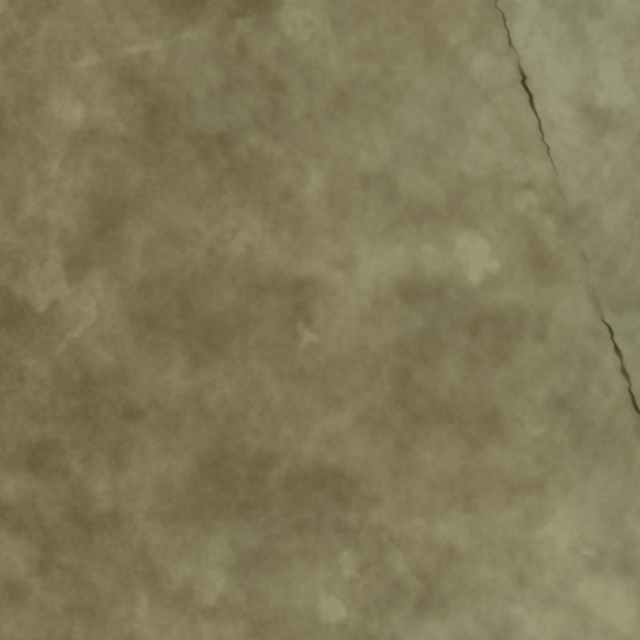
A WebGL 1 fragment shader for this texture:

```glsl
precision highp float;
// Worn olive-brown concrete with soft stains, pale scuffs and one broken diagonal crack.
uniform vec2 u_resolution;

#define DARK_TONE vec3(0.447, 0.408, 0.285)
#define LIGHT_TONE vec3(0.578, 0.556, 0.426)
#define CRACK_TONE vec3(0.23, 0.21, 0.13)
#define STAIN_SCALE 4.0
#define STAIN_AMOUNT 1.1
#define MOTTLE_SCALE 17.0
#define MOTTLE_AMOUNT 1.15
#define SPECK_AMOUNT 0.55
#define GRAIN_SCALE 170.0
#define GRAIN_AMOUNT 0.20
#define SCUFF_AMOUNT 0.42
#define CRACK_WIDTH 0.0036

float hash(vec2 p) {
  return fract(sin(dot(p, vec2(127.1, 311.7))) * 43758.5453);
}

float noise(vec2 p) {
  vec2 cell = floor(p);
  vec2 f = fract(p);
  f = f * f * (3.0 - 2.0 * f);
  float low = mix(hash(cell), hash(cell + vec2(1.0, 0.0)), f.x);
  float high = mix(hash(cell + vec2(0.0, 1.0)), hash(cell + vec2(1.0, 1.0)), f.x);
  return mix(low, high, f.y);
}

// Layered noise, centred on zero
float fbm(vec2 p) {
  float sum = 0.0;
  float gain = 0.5;
  for (int i = 0; i < 4; i++) {
    sum += gain * (noise(p) - 0.5);
    p = mat2(1.6, 1.2, -1.2, 1.6) * p + 7.3;
    gain *= 0.5;
  }
  return sum;
}

float band(float lo, float hi, float soft, float x) {
  return smoothstep(lo - soft, lo + soft, x) * (1.0 - smoothstep(hi - soft, hi + soft, x));
}

float segmentDistance(vec2 p, vec2 a, vec2 b) {
  vec2 ab = b - a;
  return length(p - a - ab * clamp(dot(p - a, ab) / dot(ab, ab), 0.0, 1.0));
}

// Sparse soft flecks, stretched along the given direction
float scuffs(vec2 p, vec2 along, float seed) {
  vec2 q = vec2(dot(p, vec2(along.y, -along.x)) * 30.0, dot(p, along) * 15.0);
  q += 2.0 * vec2(fbm(p * 26.0 + seed), fbm(p * 26.0 - seed));
  return smoothstep(0.62, 0.95, noise(q + seed));
}

// Signed horizontal offset from the wandering crack line
float crackOffset(vec2 p) {
  float wander = 0.008 * (noise(vec2(p.y * 9.0, 3.0)) - 0.5)
               + 0.008 * (noise(vec2(p.y * 34.0, 8.0)) - 0.5)
               + 0.006 * (noise(vec2(p.y * 100.0, 5.0)) - 0.5);
  return p.x - 0.775 - 0.346 * (1.0 - p.y) - wander;
}

void main() {
  vec2 uv = gl_FragCoord.xy / u_resolution;
  float pixel = 1.0 / min(u_resolution.x, u_resolution.y);
  float offset = crackOffset(uv);
  float farSlab = smoothstep(-0.008, 0.025, offset);

  // Broad light: darker on the left, paler at lower right and beyond the crack
  float tone = 0.47 + 0.42 * (uv.x - 0.5);
  tone += 0.18 * smoothstep(0.45, 0.9, uv.x) * (1.0 - smoothstep(0.1, 0.45, uv.y));
  tone += 0.08 * farSlab;

  // Stains, mottling, small specks and fine grain
  vec2 warp = vec2(fbm(uv * 6.0), fbm(uv * 6.0 + 19.0));
  tone += STAIN_AMOUNT * fbm(uv * STAIN_SCALE + warp + 2.7);
  tone += MOTTLE_AMOUNT * fbm(uv * MOTTLE_SCALE + 1.5 * warp + 11.0);
  tone += SPECK_AMOUNT * fbm(uv * vec2(58.0, 46.0) + 23.0);
  float grainFade = mix(1.0, 0.6, smoothstep(0.0, 0.8, uv.x));
  tone += GRAIN_AMOUNT * grainFade * (noise(uv * GRAIN_SCALE) - 0.5);

  // Pale scuffs lean right on the left side and left in the middle
  float lean = smoothstep(0.3, 0.5, uv.x);
  float scuff = mix(scuffs(uv, normalize(vec2(0.4, 1.0)), 4.0),
                    scuffs(uv, normalize(vec2(-0.8, 1.0)), 31.0), lean);
  tone += SCUFF_AMOUNT * scuff * smoothstep(0.25, 0.85, noise(uv * 8.0 + 40.0));

  // Broken pale scratch at upper left and a faint dark seam at lower right
  vec2 bent = uv + 0.02 * warp;
  float scratch = segmentDistance(bent, vec2(0.09, 0.89), vec2(0.44, 0.985));
  float scratchFade = smoothstep(0.2, 0.8, noise(uv * 24.0)) * (1.0 - 0.6 * smoothstep(0.2, 0.4, uv.x));
  tone += 0.32 * (1.0 - smoothstep(0.0, 0.011, scratch)) * scratchFade;
  float seam = segmentDistance(bent, vec2(0.755, 0.30), vec2(0.825, 0.04));
  tone -= 0.12 * (1.0 - smoothstep(0.0, 0.008, seam)) * noise(uv * 20.0 + 9.0);

  vec3 color = mix(DARK_TONE, LIGHT_TONE, clamp(tone, -0.3, 1.25));

  // Slight hue drift: warm brown on the left, greenish on the far slab
  float warmth = 0.5 * (0.45 - uv.x) + 1.0 * fbm(uv * 6.0 + 60.0) - 0.3 * farSlab;
  color += warmth * vec3(0.022, -0.006, -0.006);

  // Crack: open at two stretches, broken hairline between them
  float wide = max(band(0.82, 0.90, 0.03, uv.y), band(0.34, 0.50, 0.02, uv.y));
  float hairline = band(0.73, 1.1, 0.02, uv.y);
  float ragged = 0.3 + 1.3 * noise(vec2(uv.y * 60.0, 17.0));
  float halfWidth = CRACK_WIDTH * ragged * (0.4 + 0.6 * wide);
  float edge = 0.0017 + pixel;
  float crack = 1.0 - smoothstep(halfWidth - edge, halfWidth + edge, abs(offset));
  float breaks = smoothstep(0.2, 0.7, noise(vec2(uv.y * 32.0, 2.0)));
  float depth = max(wide * (0.65 + 0.3 * breaks), hairline * (0.2 + 0.55 * breaks));
  depth = max(depth, 0.12 * breaks);
  float rim = 1.0 - smoothstep(0.0, 0.014, abs(offset + 0.004));
  color *= 1.0 - 0.06 * rim * (0.4 + noise(uv * 50.0));
  color = mix(color, CRACK_TONE, crack * depth);

  gl_FragColor = vec4(color, 1.0);
}
```
